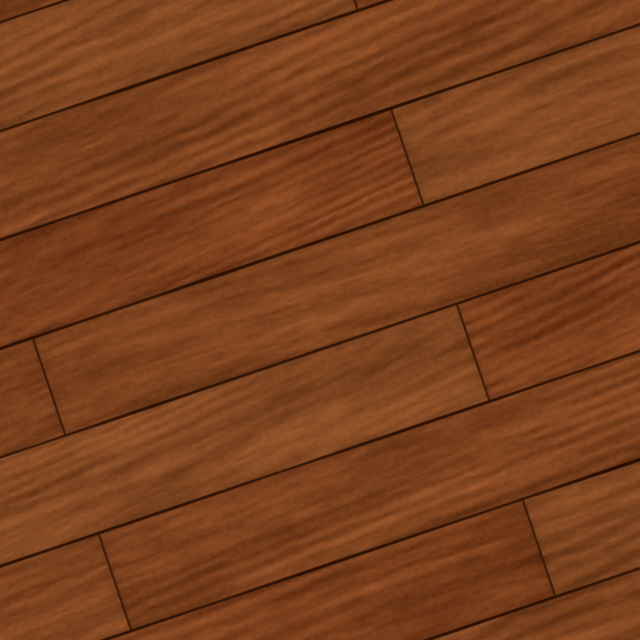
Give the GLSL for this texture, as a WebGL 1 fragment shader.

```glsl
precision highp float;
uniform vec2 u_resolution;

float hash(vec2 p) {
  p = fract(p * vec2(0.1031, 0.1137) + 0.37);
  p += dot(p, p.yx + 33.33);
  return fract((p.x + p.y) * p.x * 7.13);
}

float noise(vec2 p) {
  vec2 i = floor(p), f = fract(p);
  f = f * f * (3.0 - 2.0 * f);
  return mix(mix(hash(i), hash(i + vec2(1, 0)), f.x),
             mix(hash(i + vec2(0, 1)), hash(i + vec2(1, 1)), f.x), f.y);
}

float fbm(vec2 p) {
  float sum = 0.0, amp = 0.5;
  for (int i = 0; i < 4; i++) {
    sum += amp * noise(p);
    p = p * 2.03 + 17.3;
    amp *= 0.5;
  }
  return sum / 0.9375;
}

// Brightness of the wood grain; x runs along the board, y across it
float woodGrain(vec2 q, float seed) {
  q.y -= mix(-0.02, 0.12, seed) * q.x;
  q += vec2(13.0, 29.0) * seed + 3.0;
  q.y += 0.006 * (fbm(q * vec2(22.0, 50.0)) - 0.5);

  float figure = noise(q * vec2(1.8, 8.0));
  float rings = sin(6.2832 * (q.y * mix(32.0, 52.0, seed) + 4.0 * figure));
  float ringMask = smoothstep(0.25, 0.75, noise(q * vec2(3.0, 12.0) + 41.0));
  float streaks = fbm(q * vec2(5.0, 42.0) + 7.0) - 0.5;
  float fibres = noise(q * vec2(26.0, 170.0)) - 0.5;
  float blotches = noise(q * vec2(3.5, 15.0) + 63.0) - 0.5;
  float pores = noise(q * vec2(150.0, 260.0)) - 0.5;
  return rings * mix(0.04, 0.14, ringMask) + 0.5 * streaks + 0.24 * fibres
       + 0.24 * blotches + 0.15 * pores;
}

void main() {
  vec2 p = gl_FragCoord.xy / u_resolution.y;
  float pixel = 1.0 / u_resolution.y;

  // Slanted board axes
  float c = cos(0.325), s = sin(0.325);
  vec2 q = vec2(c * p.x + s * p.y, c * p.y - s * p.x);

  // Staggered rows of long boards
  float across = q.y / 0.1611 + 0.3234;
  float row = floor(across);
  float along = (q.x - mix(0.199, 0.844, mod(row, 2.0))) / 1.29;
  float board = floor(along);
  float seed = hash(vec2(row + 11.0, board + 5.0) * 7.31);

  // Wood colour, with a tone for each board
  float boardTone = cos(1.5 * (row - 3.0) + 3.1416 * board);
  float tone = 0.67 + 0.08 * boardTone + 0.05 * (seed - 0.5) + woodGrain(q, seed);
  vec3 color = mix(vec3(0.29, 0.13, 0.04), vec3(0.58, 0.325, 0.16), clamp(tone, -0.1, 1.1));
  color += vec3(0.008, -0.004, -0.003) * (0.5 - boardTone);

  // Distances to the long seams and to the butt joints
  float seamDist = (0.5 - abs(fract(across) - 0.5)) * 0.1611;
  float jointDist = (0.5 - abs(fract(along) - 0.5)) * 1.29;
  color *= 1.0 - 0.12 * exp(-180.0 * min(seamDist, jointDist));

  // Dark gaps of uneven width
  float seamId = floor(across + 0.5);
  float wear = noise(vec2(q.x * 6.0, seamId * 5.7 + 40.0));
  float seamWidth = mix(0.0014, 0.0024, wear);
  float seam = 1.0 - smoothstep(seamWidth - 0.0012, seamWidth + 0.001 + pixel * 0.5, seamDist);
  float joint = 1.0 - smoothstep(0.0005, 0.0022 + pixel * 0.5, jointDist);
  color = mix(color, vec3(0.22, 0.09, 0.02), 0.85 * joint);
  color = mix(color, vec3(0.16, 0.055, 0.0), mix(0.8, 1.0, wear) * seam);

  gl_FragColor = vec4(color, 1.0);
}
```
